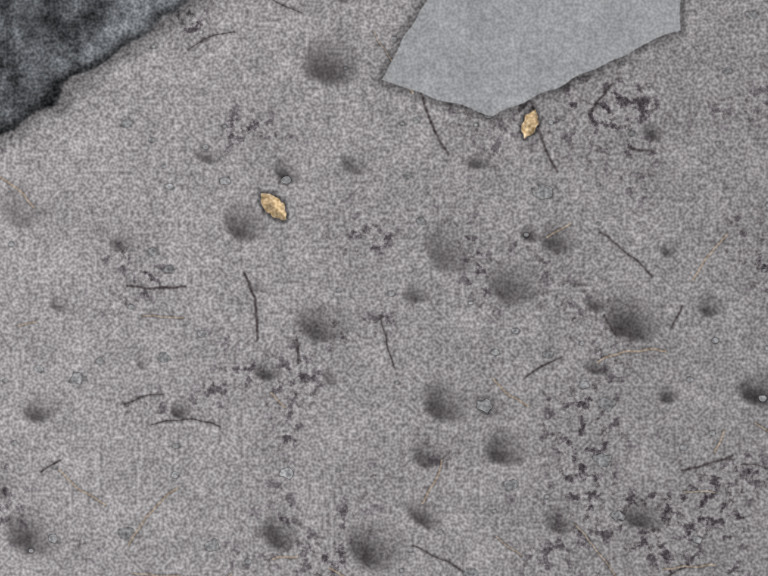
Give the GLSL for this texture, as a Shadertoy shader.

```glsl
const vec3 SAND = vec3(0.585, 0.572, 0.580);
const vec3 SOIL = vec3(0.220, 0.200, 0.215);
const vec3 SLAB = vec3(0.600, 0.605, 0.615);
const vec3 ROCK = vec3(0.370, 0.380, 0.395);
const vec3 STRAW = vec3(0.640, 0.580, 0.520);
const vec3 BARK = vec3(0.300, 0.270, 0.275);
const vec3 LEAF = vec3(0.690, 0.600, 0.470);
const float PIT_CELL = 0.135;
const float PIT_DEPTH = 0.31;
const float TWIG_CELL = 0.16;
const float PEBBLE_CELL = 0.07;
const float GRAIN_SCALE = 185.0;
const float GRAIN_CONTRAST = 0.21;
const vec2 SHADE_DIR = vec2(-0.6, -0.8);

vec3 hash3(vec2 p) {
    vec3 q = fract(p.xyx * vec3(0.1031, 0.1030, 0.0973));
    q += dot(q, q.yxz + 33.33);
    return fract((q.xxy + q.yzz) * q.zyx);
}

float corner(vec2 cell, vec2 offset) {
    float angle = 6.2832 * hash3(cell).x;
    return dot(vec2(cos(angle), sin(angle)), offset);
}

float gradientNoise(vec2 p) {
    vec2 i = floor(p), f = fract(p), e = vec2(0.0, 1.0);
    vec2 u = f * f * f * (f * (f * 6.0 - 15.0) + 10.0);
    return mix(mix(corner(i, f), corner(i + e.yx, f - e.yx), u.x),
               mix(corner(i + e, f - e), corner(i + 1.0, f - 1.0), u.x), u.y);
}

float fbm(vec2 p) {
    float sum = 0.0, amp = 0.6;
    for (int i = 0; i < 4; i++) {
        sum += amp * gradientNoise(p);
        p = mat2(1.6, 1.2, -1.2, 1.6) * p + 17.3;
        amp *= 0.55;
    }
    return sum;
}

// Funnel shade: crisp and dark at the lower left, fading to the upper right
float pitShade(vec2 p) {
    float shade = 0.0;
    vec2 home = floor(p / PIT_CELL);
    for (int k = 0; k < 9; k++) {
        vec2 cell = home + vec2(k % 3, k / 3) - 1.0;
        vec3 h = hash3(cell + 41.0), g = hash3(cell + 87.0);
        vec2 centre = (cell + 0.15 + 0.7 * h.xy) * PIT_CELL;
        if (g.x > 0.95 - 0.65 * length(centre - vec2(0.7, 0.55))) continue;
        vec2 q = (p - centre) / mix(0.02, 0.062, h.z * sqrt(h.z));
        q.y *= 1.0 + 0.3 * g.y;
        float slope = clamp(0.48 + 0.6 * dot(q, SHADE_DIR), 0.0, 1.0);
        vec2 deep = q - 0.4 * SHADE_DIR;
        float funnel = smoothstep(1.05, 0.65, length(q)) * slope;
        shade = max(shade, funnel * (0.7 + 0.4 * exp(-5.0 * dot(deep, deep))) * mix(0.6, 1.1, g.z));
    }
    return shade;
}

// Bent straws and sticks, each with a soft shadow below
vec3 addTwigs(vec3 col, vec2 p, float seed, float px) {
    vec2 home = floor(p / TWIG_CELL);
    for (int k = 0; k < 9; k++) {
        vec2 cell = home + vec2(k % 3, k / 3) - 1.0;
        vec3 h = hash3(cell + seed), g = hash3(cell + seed + 53.0);
        vec2 centre = (cell + h.xy) * TWIG_CELL;
        if (g.x > 0.4 + 0.25 * (centre.x - centre.y)) continue;
        float a = 6.2832 * h.z, halfLen = mix(0.015, 0.065, g.y);
        vec2 q = mat2(cos(a), -sin(a), sin(a), cos(a)) * (p - centre);
        q.y += (g.z - 0.5) * 6.0 * q.x * q.x + 0.004 * gradientNoise(vec2(q.x * 40.0, a));
        float d = length(vec2(max(abs(q.x) - halfLen, 0.0), q.y));
        float w = mix(0.0008, 0.0021, g.z);
        col *= 1.0 - 0.22 * smoothstep(0.006, 0.0, d);
        vec3 tint = mix(BARK, STRAW, step(0.45, fract(g.z * 7.0)));
        col = mix(col, tint, 0.85 * smoothstep(w + px, w - px, d));
    }
    return col;
}

vec3 addPebbles(vec3 col, vec2 p, float px) {
    vec2 home = floor(p / PEBBLE_CELL);
    for (int k = 0; k < 9; k++) {
        vec2 cell = home + vec2(k % 3, k / 3) - 1.0;
        vec3 h = hash3(cell + 131.0), g = hash3(cell + 173.0);
        if (g.x > 0.32) continue;
        vec2 q = p - (cell + h.xy) * PEBBLE_CELL;
        float size = mix(0.003, 0.016, h.z * h.z * h.z);
        float d = length(q * vec2(1.0, 1.3)) - size * (1.0 + 0.7 * gradientNoise(q * 90.0 + cell));
        col *= 1.0 - 0.25 * smoothstep(0.005, 0.0, d);
        col = mix(col, SLAB * mix(0.8, 1.1, g.y), 0.85 * smoothstep(px, -px, d));
    }
    return col;
}

vec3 addLeaf(vec3 col, vec2 p, float angle, float size, float px) {
    vec2 q = mat2(cos(angle), -sin(angle), sin(angle), cos(angle)) * p / size;
    float d = (length(vec2(q.x, abs(q.y) + 0.75)) - 1.25) * size + 0.004 * gradientNoise(p * 90.0);
    col *= 1.0 - 0.45 * smoothstep(0.01, 0.0, d);
    vec3 tint = LEAF * (0.95 + 0.2 * smoothstep(-0.1, 0.1, q.y) + 0.4 * gradientNoise(p * 70.0));
    return mix(col, tint, smoothstep(px, -px, d));
}

void mainImage(out vec4 fragColor, in vec2 fragCoord) {
    vec2 p = fragCoord / iResolution.y;
    float px = 1.0 / iResolution.y;
    float lumps = fbm(p * 14.0), rough = fbm(p * 48.0 + 9.0);
    vec2 warp = 0.012 * vec2(gradientNoise(p * 18.0), gradientNoise(p * 18.0 + 31.0));

    // Sand, pits and crumbly soil
    float pit = pitShade(p + warp);
    vec3 col = SAND * (1.06 - 0.09 * p.x + 0.16 * lumps + 0.13 * rough);
    float patches = smoothstep(-0.05, 0.4, fbm(p * 4.5 + 3.0) + 0.12 * (p.x - p.y));
    float crumbs = smoothstep(-0.05, 0.35, rough + 0.3 * lumps);
    col = mix(col, SOIL, 0.85 * patches * crumbs * (1.0 - 0.7 * pit));
    col -= PIT_DEPTH * pit;
    col = addPebbles(col, p, px);

    // Flat slab at the top and dark rock in the corner
    vec2 s = p + 0.7 * warp;
    float slab = max(max(dot(s, vec2(-0.87, 0.5)) + 0.144, dot(s, vec2(-0.29, -0.957)) + 1.014),
                     max(dot(s, vec2(0.424, -0.905)) + 0.359, s.x - 1.18));
    float rock = dot(p + 2.0 * warp, vec2(0.59, -0.81)) + 0.615;
    float slabMask = smoothstep(px, -px, slab), rockMask = smoothstep(0.004, -0.004, rock);
    col *= 1.0 - 0.3 * smoothstep(0.02, 0.0, slab) - 0.3 * smoothstep(0.035, 0.0, rock);
    col = mix(col, SLAB * (1.0 + 0.12 * lumps + 0.1 * rough), slabMask);
    vec3 rockTint = ROCK * (0.85 + 0.5 * smoothstep(0.14, 0.24, p.x) + 0.9 * lumps + 0.5 * rough);
    col = mix(col, rockTint * (1.0 - 0.5 * smoothstep(-0.03, 0.0, rock)), rockMask);

    // Litter on top
    vec3 littered = addTwigs(addTwigs(col, p, 211.0, px), p, 307.0, px);
    col = mix(littered, col, max(slabMask, rockMask));
    col = addLeaf(col, p - vec2(0.475, 0.642), -0.8, 0.031, px);
    col = addLeaf(col, p - vec2(0.92, 0.785), 1.2, 0.026, px);

    // Fine grains
    float grain = gradientNoise(p * GRAIN_SCALE) + 0.6 * gradientNoise(p * GRAIN_SCALE * 0.5 + 7.0);
    col += GRAIN_CONTRAST * grain * (1.0 - 0.5 * max(slabMask, pit)) * (0.4 + col.g);
    fragColor = vec4(clamp(col, 0.0, 1.0), 1.0);
}
```
